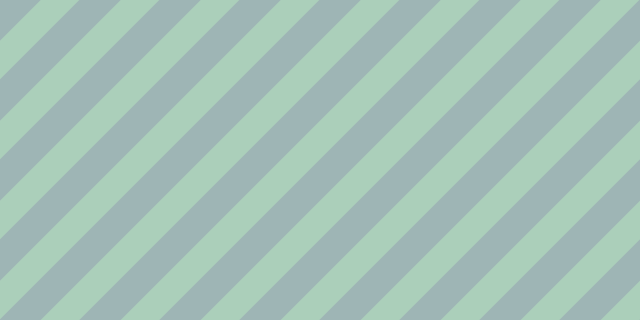
This pattern is drawn by a Shadertoy shader. Its source:

```glsl
// Flat diagonal stripes in two muted tones, rising to the right.

const vec3 GREY_TEAL = vec3(0.62, 0.71, 0.71);
const vec3 PALE_MINT = vec3(0.67, 0.81, 0.73);
const float REPEATS_DOWN = 4.0;    // stripe pairs per canvas height
const float GREY_SHARE = 0.516;    // grey part of one repeat
const float GREY_CENTRE = 0.25;    // middle of the grey band in one repeat

// Signed distance to the nearest grey band, in repeats; negative inside.
float bandDistance(float phase) {
    float offset = fract(phase - GREY_CENTRE + 0.5) - 0.5;
    return abs(offset) - 0.5 * GREY_SHARE;
}

void mainImage(out vec4 fragColor, in vec2 fragCoord) {
    // Canvas height is one unit
    vec2 uv = fragCoord / iResolution.y;

    // Phase across the 45 degree stripes, anchored at the top left
    float phase = (uv.x + 1.0 - uv.y) * REPEATS_DOWN;

    // Edge smoothing about one pixel wide, measured across the stripe
    float pixel = REPEATS_DOWN * sqrt(2.0) / iResolution.y;
    float grey = clamp(0.5 - bandDistance(phase) / pixel, 0.0, 1.0);

    fragColor = vec4(mix(PALE_MINT, GREY_TEAL, grey), 1.0);
}
```
